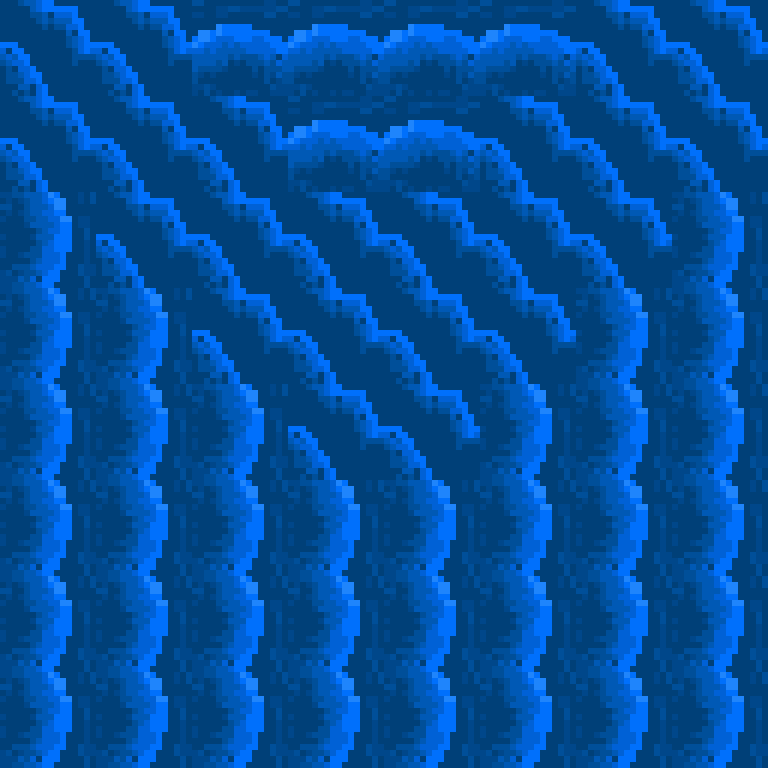
Write a Shadertoy shader that draws this pattern.

```glsl
const float TILES = 8.0;            // tiles per side
const float CELLS = 16.0;           // cells per tile side
const float PI = 3.14159265;
const float CREST_BASE = 0.53;      // crest edge at the necks
const float CREST_SWELL = 0.22;     // bulge between necks
const float CREST_FADE = 9.5;       // tone lost per tile of depth
const float SLOPE_FADE = 10.5;
const float GRAIN = 1.5;
const float SLOPE_START = 0.44;     // where slanted crests meet the tile side

const vec3 DEEP  = vec3(0.00, 0.25, 0.47);
const vec3 HAZE  = vec3(0.00, 0.28, 0.54);
const vec3 DIM   = vec3(0.00, 0.31, 0.60);
const vec3 MID   = vec3(0.00, 0.35, 0.71);
const vec3 VIVID = vec3(0.00, 0.38, 0.84);
const vec3 BRIGHT = vec3(0.00, 0.44, 0.99);
const vec3 FOAM  = vec3(0.12, 0.52, 0.99);

float hash(vec2 p) {
    vec3 q = fract(vec3(p.xyx) * 0.1031);
    q += dot(q, q.yzx + 33.33);
    return fract((q.x + q.y) * q.z);
}

vec3 toneColor(float tone) {
    if (tone < 1.0) return DEEP;
    if (tone < 2.0) return DIM;
    if (tone < 3.0) return MID;
    if (tone < 4.0) return VIVID;
    return BRIGHT;
}

// Grain is strongest inside the crest, weak along its rim
float grainyTone(float depth, float fade, float grain) {
    float amount = GRAIN * smoothstep(0.02, 0.2, depth);
    float tone = 5.2 - fade * depth + (grain - 0.5) * amount;
    if (depth > 0.13 && depth < 0.36 && grain > 0.94) tone = 0.0;
    return tone;
}

// Straight crest: x runs across it, y along it
vec3 straightCrest(vec2 p) {
    float grain = hash(floor(p * CELLS) + 3.0);
    float swell = pow(max(sin(PI * pow(p.y, 0.8)), 0.0), 0.7);
    float depth = CREST_BASE + CREST_SWELL * swell - p.x;

    // Hazy water around a dark hollow, dashes ahead of the crest
    float hollow = length((p - vec2(0.2, 0.52)) / vec2(0.17, 0.38));
    vec3 water = DEEP;
    if (p.x < 0.5) {
        if (grain < (hollow > 1.0 ? 0.75 : 0.15)) water = HAZE;
        if (hollow > 1.0 && grain < 0.12) water = DIM;
    } else {
        float dash = hash(vec2(floor(p.x * CELLS), floor(p.y * CELLS * 0.5)) + 7.0);
        if (p.x > 0.79 && dash < 0.45) water = HAZE;
        if (p.x > 0.79 && dash < 0.15) water = DIM;
    }
    if (depth < 0.0) return water;

    float tone = grainyTone(depth, CREST_FADE, grain);
    if (depth < 0.11 && p.y < 0.34 && grain < 0.85) return FOAM;
    return tone < 1.0 && depth > 0.4 ? water : toneColor(tone);
}

// Two uneven scallops in each period along the slope
float slopeEdge(float along) {
    float h = fract(along);
    bool second = mod(along, 2.0) >= 1.0;
    float edge = second ? min(h - 0.24, 0.30 - 0.32 * h)
                        : min(h, 0.24 - 0.23 * h);
    return max(edge, -0.06);
}

// Slanted crests falling to the right; y points down
vec3 slantedCrest(vec2 p) {
    float grain = hash(floor(p * CELLS) + 41.0);
    float across = p.x - p.y + SLOPE_START;
    float along = p.x + p.y - SLOPE_START;
    float line = ceil(across - 0.25);
    float depth = slopeEdge(along - line) - (across - line);
    if (depth < 0.0) return DEEP;
    return toneColor(grainyTone(depth, SLOPE_FADE, grain));
}

vec3 wavePattern(vec2 uv) {
    // Snap to cell centres, rows counted from the top
    vec2 p = vec2(uv.x, 1.0 - uv.y) * TILES;
    p = (floor(p * CELLS) + 0.5) / CELLS;
    vec2 tile = floor(p);
    vec2 local = p - tile;

    // Wedges of upright, level and slanted crests
    bool upright = tile.y > 1.5 &&
        (tile.x < tile.y - 1.0 || tile.x >= TILES + 1.0 - tile.y);
    bool level = tile.x >= tile.y + 2.0 && tile.x < TILES - 2.0 - tile.y;
    if (upright) return straightCrest(local);
    if (level) return straightCrest(vec2(1.0 - local.y, local.x));
    return slantedCrest(local);
}

void mainImage(out vec4 fragColor, in vec2 fragCoord) {
    // Four samples smooth the cell edges
    vec3 color = vec3(0.0);
    for (int i = 0; i < 4; i++) {
        vec2 offset = vec2(float(i % 2), float(i / 2)) * 0.5 - 0.25;
        color += wavePattern((fragCoord + offset) / iResolution.xy);
    }
    fragColor = vec4(color * 0.25, 1.0);
}
```
